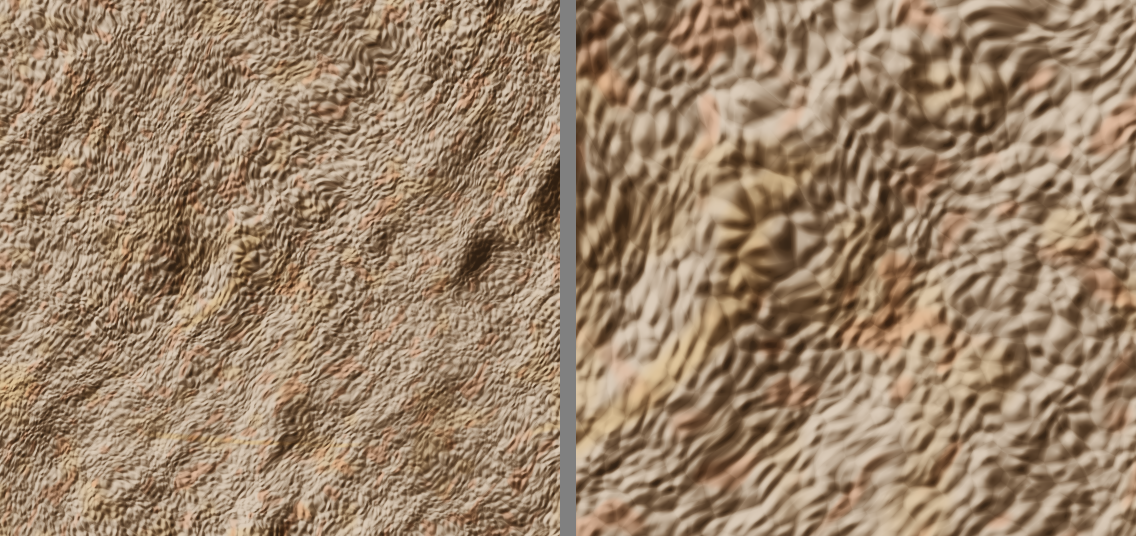
Left: the whole. Right: its middle third, enlarged.
Write a WebGL 1 fragment shader that draws this texture.

```glsl
precision highp float;
// Weathered sandstone face: slanted grooves and flaky chips in raking light.
uniform vec2 u_resolution;

const vec2 TO_LIGHT = vec2(-0.84, 0.54);

float hash(vec2 p) {
  return fract(sin(dot(p, vec2(127.1, 311.7))) * 43758.5453);
}

vec2 hash2(vec2 p) {
  return vec2(hash(p), hash(p + 37.4));
}

float noise(vec2 p) {
  vec2 i = floor(p), f = fract(p);
  f = f * f * (3.0 - 2.0 * f);
  float low = mix(hash(i), hash(i + vec2(1.0, 0.0)), f.x);
  float high = mix(hash(i + vec2(0.0, 1.0)), hash(i + vec2(1.0, 1.0)), f.x);
  return mix(low, high, f.y);
}

// Centred vector noise used to bend the domain
vec2 bend(vec2 p) {
  return vec2(noise(p), noise(p + 51.7)) - 0.5;
}

// Height of a pile of pointed chips: inverted distance to the nearest seed
float chips(vec2 p) {
  vec2 i = floor(p), f = fract(p);
  float nearest = 4.0;
  for (int y = -1; y <= 1; y++) {
    for (int x = -1; x <= 1; x++) {
      vec2 cell = vec2(float(x), float(y));
      vec2 d = cell + hash2(i + cell) - f;
      nearest = min(nearest, dot(d, d));
    }
  }
  return -sqrt(nearest);
}

// Slope towards the light: positive is lit, negative is shaded
float relief(vec2 p, vec2 toLight) {
  return noise(p) - noise(p + toLight);
}

float chipRelief(vec2 p, vec2 toLight) {
  return chips(p) - chips(p + toLight);
}

vec3 addStop(vec3 color, vec3 next, float from, float to, float t) {
  return mix(color, next, clamp((t - from) / (to - from), 0.0, 1.0));
}

vec3 stoneRamp(float t) {
  vec3 c = vec3(0.18, 0.12, 0.07);
  c = addStop(c, vec3(0.30, 0.21, 0.13), 0.00, 0.04, t);
  c = addStop(c, vec3(0.40, 0.30, 0.21), 0.04, 0.15, t);
  c = addStop(c, vec3(0.49, 0.39, 0.29), 0.15, 0.31, t);
  c = addStop(c, vec3(0.60, 0.50, 0.40), 0.31, 0.50, t);
  c = addStop(c, vec3(0.69, 0.61, 0.52), 0.50, 0.70, t);
  c = addStop(c, vec3(0.79, 0.72, 0.64), 0.70, 0.91, t);
  return addStop(c, vec3(0.86, 0.80, 0.73), 0.91, 1.00, t);
}

void main() {
  vec2 p = gl_FragCoord.xy / u_resolution.x;

  // Axes along the grooves and across them, facing the light
  vec2 along = vec2(TO_LIGHT.y, -TO_LIGHT.x);
  vec2 q = vec2(dot(p, along), dot(p, TO_LIGHT)) + 8.0;
  q += 0.09 * bend(p * 3.1 + 4.0) + 0.022 * bend(p * 13.0);
  vec2 rough = q + 0.008 * bend(p * 42.0 + 9.0);

  // Broad grooves with cast shadow and a few deep crevices
  float groove = relief(rough * vec2(4.5, 13.0), vec2(0.05, 0.6));
  float patches = smoothstep(0.3, 0.65, noise(p * 4.3 + 17.0));
  float shadow = smoothstep(0.2, 0.42, -groove) * patches;
  float crevice = smoothstep(0.42, 0.56, -groove + 0.1 * (noise(p * 30.0) - 0.5)) * patches;

  // Lumps, chips and grit
  float lumps = relief(rough * vec2(13.0, 21.0), vec2(0.1, 0.6));
  float clods = relief(rough * vec2(34.0, 52.0), vec2(0.15, 0.6));
  float flakes = chipRelief(rough * vec2(66.0, 96.0), vec2(0.12, 0.42));
  float grit = relief(rough * vec2(150.0, 205.0), vec2(0.2, 0.6));
  float roughness = mix(0.8, 1.25, noise(p * 5.0 + 31.0));

  float light = 1.5 * groove + 1.4 * lumps;
  light += roughness * (1.6 * clods + 2.7 * flakes + 1.8 * grit);
  light += 0.7 * (noise(p * 6.0 + 70.0) - 0.5) + 0.22;
  light -= 0.9 * shadow + 1.3 * crevice;
  vec3 color = stoneRamp(1.0 / (1.0 + exp(-1.7 * light)));

  // Iron stains and thin ochre seams
  float rust = smoothstep(0.62, 0.9, noise(rough * vec2(40.0, 60.0) + 90.0));
  float ochre = smoothstep(0.6, 0.9, noise(p * 24.0 + 60.0));
  float level = noise(p * vec2(1.6, 4.0) + 0.02 * bend(p * 30.0) + 23.0);
  float seam = 1.0 - smoothstep(0.004, 0.018, abs(level - 0.5));
  seam *= smoothstep(0.5, 0.75, noise(p * 7.0 + 44.0));
  color *= mix(vec3(1.0), vec3(1.03, 0.90, 0.83), 0.8 * rust);
  color *= mix(vec3(1.0), vec3(1.02, 0.97, 0.84), max(0.6 * ochre, seam));

  gl_FragColor = vec4(color, 1.0);
}
```
